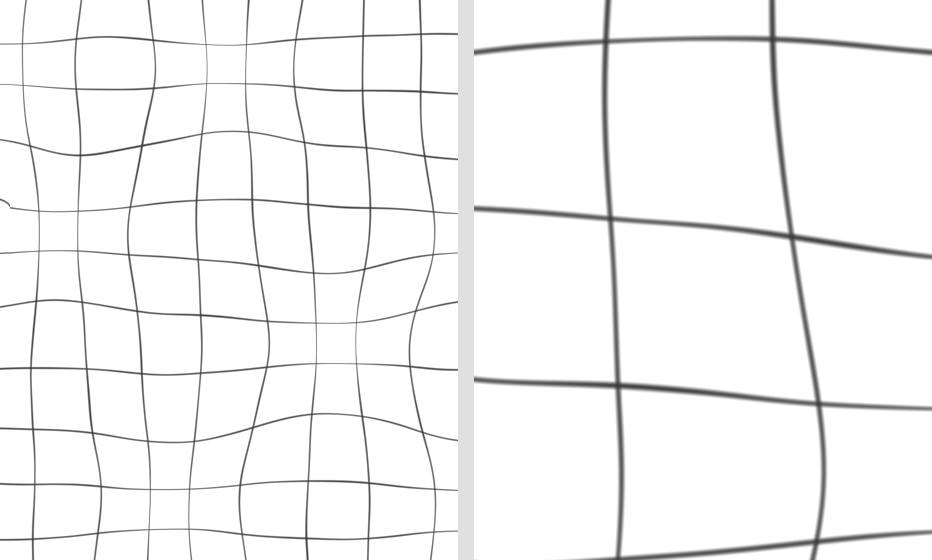
Left, the full canvas; right, a detail of the centre.
Give the GLSL for this pattern, as a Shadertoy shader.

```glsl
const vec2 FIRST_CROSSING = vec2(0.056, 0.0625); // from the top left, in canvas heights
const vec2 CELL_SIZE = vec2(0.0992, 0.1001);
const vec3 PAPER = vec3(1.0);
const vec3 INK = vec3(0.22);

const float PINCH_STRENGTH = 0.46;
const float PINCH_RADIUS = 1.4;    // in cells
const float WOBBLE = 0.05;         // in cells
const float LINE_REACH = 0.0031;   // soft half width, in canvas heights
const float THIN_SCALE = 0.62;     // line width inside a pinch
const float INK_DENSITY = 0.86;
const float HOOK_HEIGHT = 0.2;     // in cells
const vec2 HOOK_SPAN = vec2(-0.56, -0.38);

// Centres that draw the mesh together, as column and row
const int PINCH_COUNT = 7;
const vec2 PINCHES[PINCH_COUNT] = vec2[](
    vec2(3.5, 0.58), vec2(-0.56, 0.55), vec2(0.42, 3.54), vec2(8.03, 3.63),
    vec2(5.41, 5.49), vec2(2.48, 8.35), vec2(8.1, 8.48));

vec2 hashGradient(vec2 lattice) {
    float h = fract(sin(dot(lattice, vec2(127.1, 311.7))) * 43758.5);
    return vec2(cos(6.2832 * h), sin(6.2832 * h));
}

float gradientNoise(vec2 p) {
    vec2 i = floor(p), f = fract(p);
    vec2 u = f * f * f * (f * (f * 6.0 - 15.0) + 10.0);
    vec2 e = vec2(1.0, 0.0);
    float a = dot(hashGradient(i), f);
    float b = dot(hashGradient(i + e.xy), f - e.xy);
    float c = dot(hashGradient(i + e.yx), f - e.yx);
    float d = dot(hashGradient(i + e.xx), f - e.xx);
    return mix(mix(a, b, u.x), mix(c, d, u.x), u.y);
}

// Returns warped grid coordinates in xy and the local tightness in z
vec3 warpGrid(vec2 cell) {
    vec2 warped = cell;
    float tightness = 0.0;
    for (int i = 0; i < PINCH_COUNT; i++) {
        vec2 offset = cell - PINCHES[i];
        float falloff = exp(-dot(offset, offset) / (PINCH_RADIUS * PINCH_RADIUS));
        warped += PINCH_STRENGTH * offset * falloff;
        tightness += falloff * falloff;
    }
    warped += WOBBLE * vec2(gradientNoise(cell * 0.7 + 3.3),
                            gradientNoise(cell * 0.7 + 17.6));

    // Small hook where one row meets the left edge
    float ramp = clamp((HOOK_SPAN.y - cell.x) / (HOOK_SPAN.y - HOOK_SPAN.x), 0.0, 1.0);
    float rowOffset = (cell.y - 3.2) / 0.4;
    warped.y += HOOK_HEIGHT * sqrt(ramp) * exp(-rowOffset * rowOffset);
    return vec3(warped, min(tightness, 1.0));
}

void mainImage(out vec4 fragColor, in vec2 fragCoord) {
    float pixel = 1.0 / iResolution.y;
    vec2 p = vec2(fragCoord.x, iResolution.y - fragCoord.y) * pixel;
    vec2 cell = (p - FIRST_CROSSING) / CELL_SIZE;
    vec3 grid = warpGrid(cell);

    // Distance to the nearest column and row line, in canvas heights
    vec2 slope = vec2(length(vec2(dFdx(grid.x), dFdy(grid.x))),
                      length(vec2(dFdx(grid.y), dFdy(grid.y)))) / pixel;
    vec2 lineDistance = abs(grid.xy - round(grid.xy)) / max(slope, vec2(0.001));

    // Lines thin out in the pinches and vary gently along their length
    vec2 penPressure = vec2(gradientNoise(cell * 0.8 + 41.2),
                            gradientNoise(cell * 0.8 + 73.9));
    vec2 weight = mix(1.0, THIN_SCALE, grid.z) * (1.0 + 0.3 * penPressure);
    vec2 reach = max(LINE_REACH * weight, vec2(1.1 * pixel));
    vec2 coverage = 1.0 - smoothstep(vec2(0.0), reach, lineDistance);
    coverage *= INK_DENSITY * clamp(weight, 0.5, 1.1);

    float ink = 1.0 - (1.0 - coverage.x) * (1.0 - coverage.y);
    fragColor = vec4(mix(PAPER, INK, ink), 1.0);
}
```
